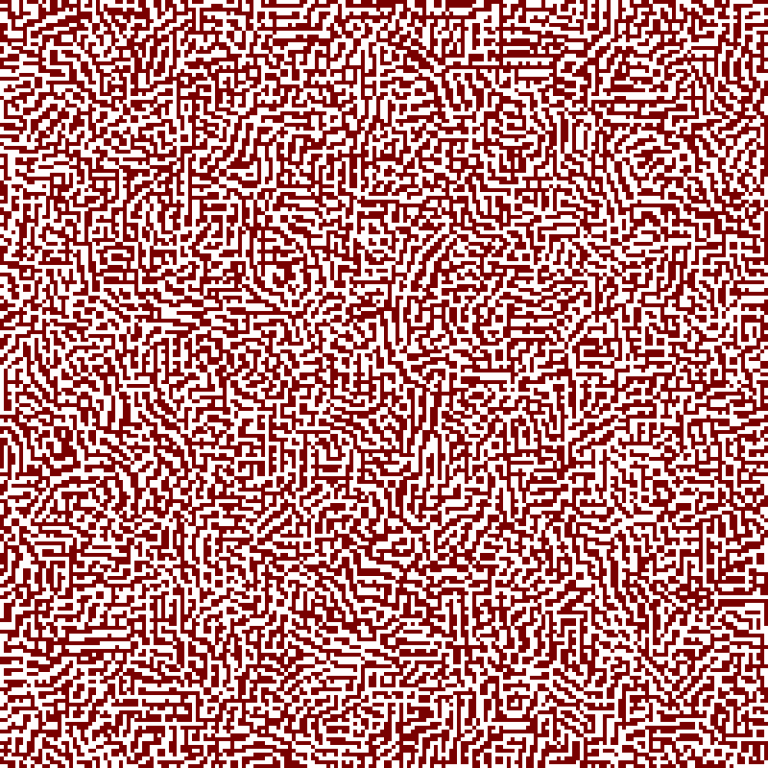
A WebGL 1 fragment shader for this pattern:

```glsl
precision highp float;

uniform vec2 u_resolution;

const float CELLS = 200.0;        // grid cells across the canvas
const float BLOCK = 9.0;          // cells per scatter block, also the wavelet radius
const int WAVELETS = 4;           // wavelets per block
const float TAU = 6.2831853;
const vec3 MAROON = vec3(0.475, 0.0, 0.0);
const vec3 PAPER = vec3(1.0, 0.992, 0.992);

vec3 hash3(vec2 p) {
  vec3 q = fract(p.xyx * vec3(0.1031, 0.1030, 0.0973));
  q += dot(q, q.yxz + 33.33);
  return fract((q.xxy + q.yzz) * q.zyx);
}

// Short wave packet that fades to zero at BLOCK cells from its centre.
float wavelet(vec2 offset, float angle, float frequency, float phase) {
  float fade = max(0.0, 1.0 - dot(offset, offset) / (BLOCK * BLOCK));
  vec2 direction = vec2(cos(angle), sin(angle));
  return fade * fade * cos(TAU * (frequency * dot(offset, direction) + phase));
}

// Sum of the wavelets scattered in one block.
float blockWaves(vec2 cell, vec2 block) {
  float sum = 0.0;
  for (int k = 0; k < WAVELETS; k++) {
    vec2 seed = block + float(k) * vec2(61.0, 113.0);
    vec3 place = hash3(seed + 7.0);
    vec3 shape = hash3(seed + vec2(531.0, 287.0));
    float angle = TAU * shape.x;
    angle -= 0.12 * sin(4.0 * angle);   // lean towards the grid axes
    float frequency = mix(0.28, 0.41, shape.y);
    sum += wavelet(cell - (block + place.xy) * BLOCK, angle, frequency, shape.z);
  }
  return sum;
}

// 1 for a light cell, 0 for a dark one.
float cellTone(vec2 cell) {
  vec2 home = floor(cell / BLOCK);
  float waves = 0.0;
  for (int j = -1; j <= 1; j++) {
    for (int i = -1; i <= 1; i++) {
      waves += blockWaves(cell, home + vec2(float(i), float(j)));
    }
  }
  float grain = 1.2 * (hash3(cell + 19.0).x - 0.5);
  return step(0.0, waves + grain);
}

// Area-weighted tone of the cells under one pixel footprint.
float smoothTone(vec2 p, float footprint) {
  vec2 low = p - 0.5 * footprint;
  vec2 cell = floor(low);
  vec2 share = clamp((low + footprint - cell - 1.0) / footprint, 0.0, 1.0);
  vec2 right = vec2(1.0, 0.0);
  vec2 up = vec2(0.0, 1.0);
  float bottom = mix(cellTone(cell), cellTone(cell + right), share.x);
  float top = mix(cellTone(cell + up), cellTone(cell + right + up), share.x);
  return mix(bottom, top, share.y);
}

void main() {
  float footprint = CELLS / min(u_resolution.x, u_resolution.y);
  float tone = smoothTone(gl_FragCoord.xy * footprint, footprint);
  gl_FragColor = vec4(mix(MAROON, PAPER, tone), 1.0);
}
```
